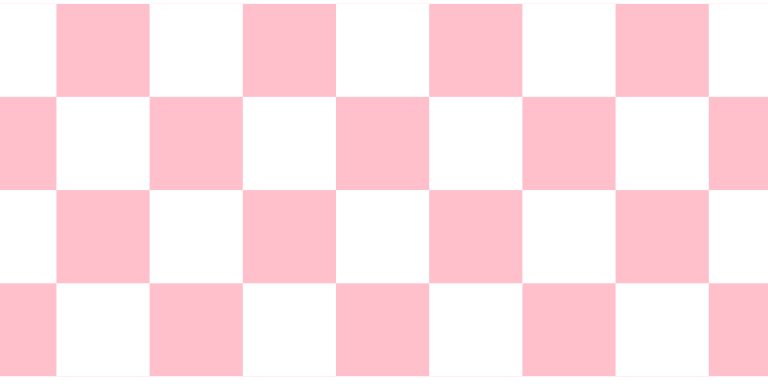
Give the GLSL for this pattern, as a WebGL 1 fragment shader.

```glsl
precision highp float;

// Pink and white checkerboard: four rows of flat squares, with slim white
// margins above and below. Two antialiased square waves are multiplied
// to give the checks, and a soft-edged band limits them to the four rows.

uniform vec2 u_resolution;

const vec3 WHITE = vec3(1.0);
const vec3 PINK = vec3(1.0, 0.753, 0.796);

// Lengths are fractions of the canvas height.
const float CELL_SIZE = 0.2427;
const vec2 GRID_ORIGIN = vec2(0.875, 0.505);
const float HALF_ROWS = 2.0;

// Square wave of period 2: +1 on even cells, -1 on odd cells,
// averaged over one pixel at each edge.
float squareWave(float x, float pixel) {
  float triangle = abs(mod(x - 0.5, 2.0) - 1.0) - 0.5;
  return clamp(2.0 * triangle / pixel, -1.0, 1.0);
}

// Coverage of alternating cells.
float checker(vec2 cell, float pixel) {
  return 0.5 + 0.5 * squareWave(cell.x, pixel) * squareWave(cell.y, pixel);
}

// Coverage of a centred band.
float band(float y, float halfHeight, float pixel) {
  return clamp((halfHeight - abs(y)) / pixel + 0.5, 0.0, 1.0);
}

void main() {
  // Grid coordinates, one unit per square.
  vec2 position = gl_FragCoord.xy / u_resolution.y;
  vec2 cell = (position - GRID_ORIGIN) / CELL_SIZE;
  float pixel = 1.0 / (u_resolution.y * CELL_SIZE);

  // Checks inside the rows, white margins outside.
  float coverage = checker(cell, pixel) * band(cell.y, HALF_ROWS, pixel);
  gl_FragColor = vec4(mix(WHITE, PINK, coverage), 1.0);
}
```
